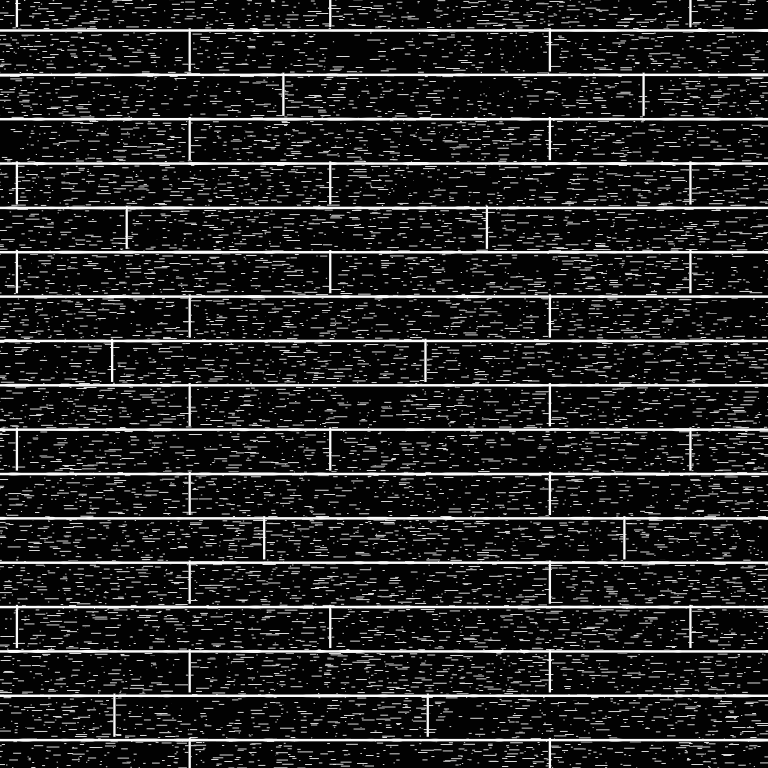
This texture is drawn by a WebGL 2 fragment shader. Its source:

```glsl
#version 300 es
precision highp float;
// Dark wooden planks in staggered rows, with pale seams between them.
// Rows repeat by fract, butt joints are offset per row, and the grain is
// made of layered grids holding one random short horizontal dash per cell.
uniform vec2 u_resolution;
out vec4 fragColor;

const float PITCH = 0.05775; // height of one plank row

// Joint position of each row, counted from the top
const float JOINT[18] = float[18](
  0.430, 0.247, 0.369, 0.247, 0.430, 0.165, 0.430, 0.247, 0.554,
  0.247, 0.430, 0.247, 0.344, 0.247, 0.430, 0.247, 0.557, 0.247);

float hash(vec2 p) {
  return fract(sin(dot(p, vec2(127.1, 311.7))) * 43758.5453);
}

float noise(vec2 p) {
  vec2 i = floor(p), f = fract(p);
  f = f * f * (3.0 - 2.0 * f);
  return mix(mix(hash(i), hash(i + vec2(1, 0)), f.x),
             mix(hash(i + vec2(0, 1)), hash(i + vec2(1, 1)), f.x), f.y);
}

// Share of a pixel covered by a bar, along one axis
float cover(float d, float halfWidth, float px) {
  float lo = max(d - 0.5 * px, -halfWidth);
  float hi = min(d + 0.5 * px, halfWidth);
  return clamp((hi - lo) / px, 0.0, 1.0);
}

// One grid of grain dashes, denser where the slow noise is high
float grain(vec2 uv, float layer, float px) {
  vec2 size = vec2(1.0 / 32.0, 1.0 / 160.0);
  vec2 p = uv / size + vec2(0.0, layer / 3.0);
  p.x += 9.0 * hash(vec2(floor(p.y), layer + 3.0));
  vec2 cell = floor(p);
  vec2 local = (p - cell) * size;
  vec2 seed = cell + 37.0 * layer;

  float density = 0.33 + 0.54 * noise(uv * vec2(16.0, 50.0));
  float present = step(hash(seed + 0.3), density);
  float r = hash(seed + 5.7);
  float len = 0.0015 + 0.017 * r * r;
  float x = mix(0.002 + 0.5 * len, size.x - 0.002 - 0.5 * len, hash(seed + 11.1));
  float y = size.y * mix(0.25, 0.75, hash(seed + 17.9));
  return present * cover(local.x - x, 0.5 * len, px)
                 * cover(local.y - y, 0.00056, px);
}

void main() {
  vec2 uv = gl_FragCoord.xy / u_resolution.y;
  float px = 1.0 / u_resolution.y;
  float t = (1.0 - uv.y - 0.0397) / PITCH;

  // Grain
  float ink = 0.0;
  for (int i = 0; i < 3; i++) ink = max(ink, grain(uv, float(i), px));

  // Horizontal seams, slightly uneven in thickness
  float seam = round(t);
  float wear = smoothstep(0.6, 0.9, noise(vec2(uv.x * 60.0, seam * 7.0)));
  ink = max(ink, cover((t - seam) * PITCH, 0.0016 + 0.0004 * wear, px));

  // Vertical joints: start just above a seam, stop short of the next
  float tj = t + 0.06;
  int row = clamp(int(floor(tj)) + 1, 0, 17);
  float x = uv.x - JOINT[row];
  float d = min(abs(x), min(abs(x + 0.408), abs(x - 0.469)));
  float span = cover((fract(tj) - 0.4975) * PITCH, 0.4875 * PITCH, px);
  ink = max(ink, span * cover(d, 0.0015, px));

  fragColor = vec4(vec3(mix(0.008, 0.99, ink)), 1.0);
}
```
